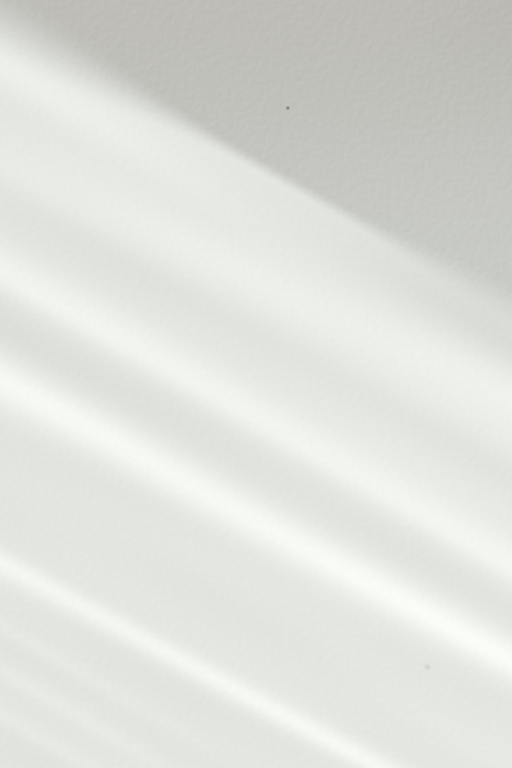
This background is drawn by a Shadertoy shader. Its source:

```glsl
float hash(vec2 cell) {
    vec3 q = fract(cell.xyx * vec3(0.1031, 0.1030, 0.0973));
    q += dot(q, q.yzx + 33.33);
    return fract((q.x + q.y) * q.z);
}

vec2 gradient(vec2 cell) {
    float angle = 6.2832 * hash(cell);
    return vec2(cos(angle), sin(angle));
}

float gradientNoise(vec2 p) {
    vec2 cell = floor(p);
    vec2 f = p - cell;
    vec2 ease = f * f * f * (f * (f * 6.0 - 15.0) + 10.0);
    vec2 right = vec2(1.0, 0.0);
    vec2 up = vec2(0.0, 1.0);
    float a = dot(gradient(cell), f);
    float b = dot(gradient(cell + right), f - right);
    float c = dot(gradient(cell + up), f - up);
    float d = dot(gradient(cell + 1.0), f - 1.0);
    return mix(mix(a, b, ease.x), mix(c, d, ease.x), ease.y);
}

// Signed height above a line falling from the left side
float aboveLine(vec2 uv, float start, float slope) {
    return uv.y - start + slope * uv.x;
}

// Soft ray with separate blur above and below its axis
float ray(float height, float blurAbove, float blurBelow) {
    float d = height / (height > 0.0 ? blurAbove : blurBelow);
    return exp(-d * d);
}

float plaster(vec2 p) {
    return gradientNoise(p * 75.0) + 0.6 * gradientNoise(p * 145.0 + 17.0);
}

float speck(vec2 p, vec2 center, float radius) {
    return 1.0 - smoothstep(0.3 * radius, radius, length(p - center));
}

float sunlight(vec2 uv) {
    float x = uv.x;
    float light = 0.89 + 0.012 * x;

    // Broad veils under the shadow edge
    light += 0.040 * ray(aboveLine(uv, 0.915, 0.375), 0.045, 0.035)
           * (1.0 - smoothstep(0.05, 0.6, x));
    light += 0.040 * ray(aboveLine(uv, 0.800, 0.325), 0.045, 0.050)
           * mix(0.6, 1.0, smoothstep(0.1, 0.6, x));
    light -= 0.050 * ray(aboveLine(uv, 0.932, 0.375), 0.050, 0.038)
           * smoothstep(0.55, 1.0, x);

    // Dim gaps between the rays
    light -= 0.014 * ray(aboveLine(uv, 0.750, 0.372), 0.025, 0.030);
    light -= 0.025 * ray(aboveLine(uv, 0.580, 0.380), 0.030, 0.030)
           * (1.0 - 0.65 * smoothstep(0.2, 0.9, x));

    // Three main rays, narrowing to the right
    light += 0.055 * ray(aboveLine(uv, 0.645, 0.382), 0.045, 0.024);
    light += 0.076 * ray(aboveLine(uv, 0.506, 0.368), 0.032, mix(0.036, 0.026, x));
    light += 0.070 * ray(aboveLine(uv, 0.268, 0.361), 0.018, mix(0.022, 0.014, x));

    // Faint stripes in the lower left
    for (int i = 0; i < 3; i++) {
        float start = 0.185 - 0.058 * float(i);
        light += 0.020 * ray(aboveLine(uv, start, 0.39), 0.016, 0.012)
               * (1.0 - smoothstep(0.1, 0.55, x));
    }

    // Irregular streaks along the rays
    vec2 along = vec2(x * 2.2, aboveLine(uv, 0.0, 0.36) * 15.0);
    return light + 0.014 * gradientNoise(along + 5.0);
}

void mainImage(out vec4 fragColor, in vec2 fragCoord) {
    vec2 uv = fragCoord / iResolution.xy;
    vec2 wall = fragCoord / iResolution.x;

    // Shaded wall
    vec3 warmShade = vec3(0.745, 0.742, 0.722);
    vec3 coolShade = vec3(0.785, 0.792, 0.772);
    vec3 shade = mix(warmShade, coolShade, smoothstep(1.0, 0.64, uv.y));
    shade -= 0.012 * smoothstep(0.75, 1.0, uv.x) * smoothstep(0.8, 1.0, uv.y);

    // Sunlit wall
    vec3 sunTint = vec3(-0.005, 0.005, -0.013);
    vec3 lit = sunlight(uv) + sunTint;

    // Slanted shadow edge, sharpest at its middle
    float edgeBlur = mix(0.012, 0.055, smoothstep(0.5, 0.0, uv.x))
                   + 0.022 * smoothstep(0.65, 1.0, uv.x);
    float edgeHeight = aboveLine(uv, 0.974, 0.374);
    float shadow = smoothstep(-edgeBlur, edgeBlur, edgeHeight);
    vec3 color = mix(lit, shade, shadow);

    // Embossed plaster grain and small marks
    float relief = plaster(wall) - plaster(wall + vec2(0.003, -0.003));
    color += relief * mix(0.009, 0.016, shadow);
    color -= 0.22 * speck(wall, vec2(0.562, 1.289), 0.005);
    color -= 0.06 * speck(wall, vec2(0.835, 0.197), 0.008);

    fragColor = vec4(clamp(color, 0.0, 1.0), 1.0);
}
```
